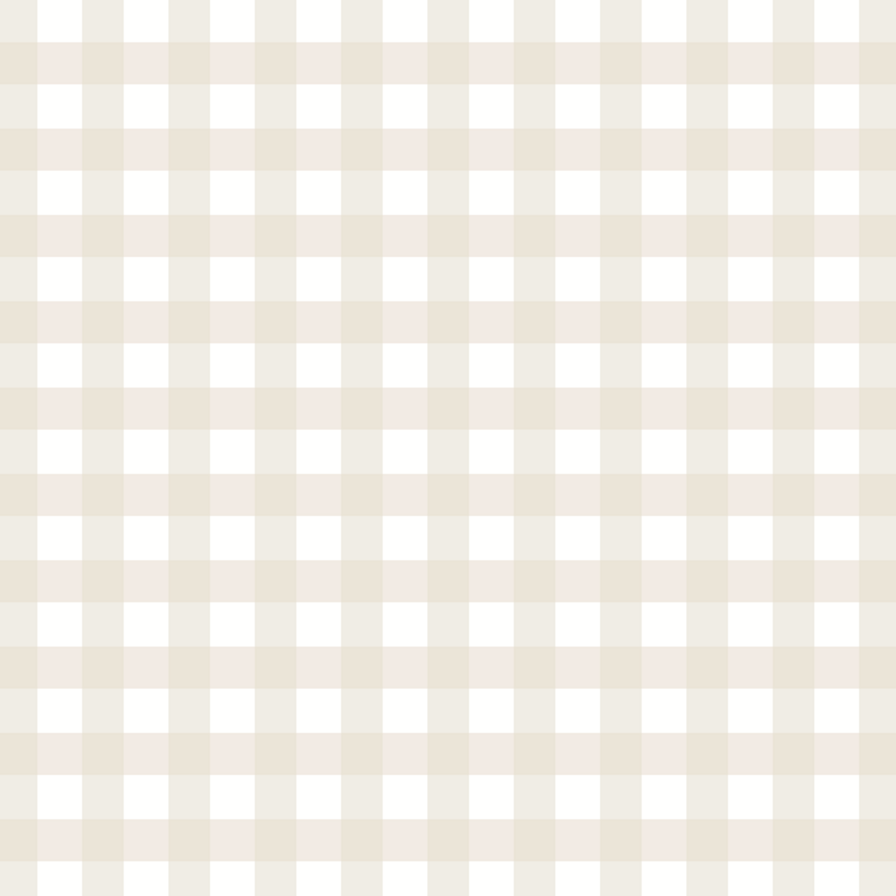
This pattern is drawn by a three.js fragment shader. Its source:

```glsl
// Pale gingham: beige vertical bands and blush horizontal bands on white,
// with a deeper sand colour where they cross. Bands come from a repeated
// distance to the nearest centre line; a hash varies each patch slightly.

#define PERIOD 0.09635                    // spacing of the bands
#define BAND_WIDTH vec2(0.0465, 0.0470)   // vertical, horizontal band width
#define BAND_CENTER vec2(0.0185, 0.0622)  // centre line of the first bands
#define SOFTNESS 0.0011                   // half width of the smoothed edge
#define EDGE_WIDTH 0.0016                 // faint line along each band edge
#define EDGE_SHADE 0.007
#define TINT_VARIATION 0.006
#define WHITE vec3(1.0, 1.0, 0.996)
#define VERTICAL_BEIGE vec3(0.941, 0.929, 0.898)
#define HORIZONTAL_BLUSH vec3(0.949, 0.922, 0.894)
#define CROSSING_SAND vec3(0.922, 0.898, 0.847)

varying vec2 vUv;

float hash(vec2 p) {
  return fract(sin(dot(p, vec2(127.1, 311.7))) * 43758.5453);
}

void main() {
  // Signed distance to the edge of the nearest band on each axis
  vec2 grid = (vUv - BAND_CENTER) / PERIOD + 0.5;
  vec2 edgeDist = abs(fract(grid) - 0.5) * PERIOD - 0.5 * BAND_WIDTH;
  vec2 band = 1.0 - smoothstep(-SOFTNESS, SOFTNESS, edgeDist);

  // Two bands and their crossing
  vec3 verticalRow = mix(WHITE, VERTICAL_BEIGE, band.x);
  vec3 horizontalRow = mix(HORIZONTAL_BLUSH, CROSSING_SAND, band.x);
  vec3 color = mix(verticalRow, horizontalRow, band.y);

  // Warm or cool drift of the blush patches, from row to row and patch to patch
  vec2 patchId = floor(grid + vec2(0.5, 0.0));
  float drift = 0.6 * hash(vec2(patchId.y, 7.0)) + 0.4 * hash(patchId) - 0.5;
  color += drift * TINT_VARIATION * vec3(0.6, -0.6, 0.8) * band.y * (1.0 - band.x);

  // Faint shade just inside the band edges
  vec2 edge = 1.0 - smoothstep(0.0, EDGE_WIDTH, abs(edgeDist + EDGE_WIDTH));
  color -= EDGE_SHADE * max(edge.x, edge.y) * vec3(0.6, 0.7, 1.0);

  gl_FragColor = vec4(color, 1.0);
}
```
